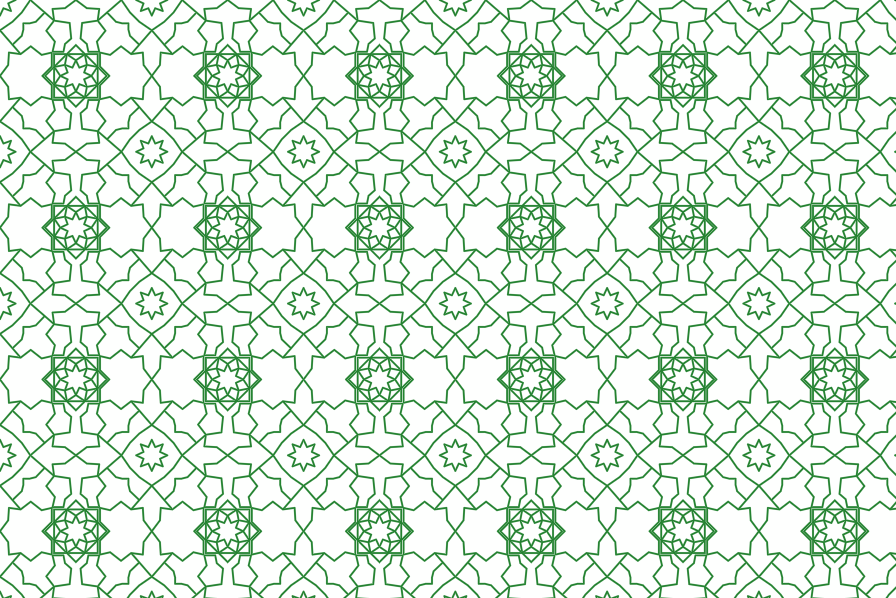
Write a WebGL 1 fragment shader that draws this pattern.

```glsl
precision highp float;
// Green outline lattice of eightfold rosettes, notched petals and small stars.

uniform vec2 u_resolution;

const float TILE = 0.1694;        // repeat size as a share of canvas width
const float UNITS = 195.0;        // drawing units per repeat
const float HALF_TILE = 97.5;
const float LINE_WIDTH = 2.4;     // in drawing units
const float STAR_TIP = 20.0;
const float STAR_NOTCH = 11.5;
const float RING_TIP = 30.0;
const float SQUARE_HALF = 28.0;
const vec3 PAPER = vec3(0.995, 1.0, 0.995);
const vec3 INK = vec3(0.14, 0.51, 0.19);
const float EIGHTH = 0.78539816;

float segment(vec2 p, vec2 a, vec2 b) {
  vec2 ab = b - a;
  vec2 ap = p - a;
  return length(ap - ab * clamp(dot(ap, ab) / dot(ab, ab), 0.0, 1.0));
}

// Distance to the outline through four points.
float path(vec2 p, vec2 a, vec2 b, vec2 c, vec2 d) {
  return min(segment(p, a, b), min(segment(p, b, c), segment(p, c, d)));
}

// Outline of an eight-pointed star with radii given on and between the axes.
float starOutline(vec2 p, float onAxis, float between) {
  float angle = atan(p.y, p.x + 1e-5);
  angle = abs(mod(angle + 0.5 * EIGHTH, EIGHTH) - 0.5 * EIGHTH);
  vec2 q = length(p) * vec2(cos(angle), sin(angle));
  vec2 corner = between * vec2(cos(0.5 * EIGHTH), sin(0.5 * EIGHTH));
  return segment(q, vec2(onAxis, 0.0), corner);
}

float squareOutline(vec2 p, float halfSide) {
  return abs(max(abs(p.x), abs(p.y)) - halfSide);
}

// Two crossed squares around a star and its ring of kites.
float rosette(vec2 p) {
  vec2 turned = vec2(p.x + p.y, p.y - p.x) * 0.70710678;
  float d = min(squareOutline(p, SQUARE_HALF), squareOutline(turned, SQUARE_HALF));
  d = min(d, starOutline(p, STAR_TIP, STAR_NOTCH));
  return min(d, starOutline(p, STAR_TIP, RING_TIP));
}

// Half of a notched petal lying along +x.
float petal(vec2 p) {
  float d = path(p, vec2(97.5, 0.0), vec2(87.0, 14.0), vec2(86.0, 30.0), vec2(71.0, 28.0));
  return min(d, path(p, vec2(71.0, 28.0), vec2(58.0, 38.0), vec2(44.0, 27.0), vec2(31.0, 30.0)));
}

// Petal root: a chevron on horizontal petals, a leaf on vertical ones.
float petalRoot(vec2 p, bool upright) {
  if (upright) {
    float leaf = path(p, vec2(71.0, 28.0), vec2(68.0, 8.0), vec2(48.0, 6.0), vec2(41.0, 14.0));
    return min(leaf, path(p, vec2(41.0, 14.0), vec2(31.0, 16.0), vec2(31.0, 24.0), vec2(31.0, 30.0)));
  }
  return path(p, vec2(31.0, 30.0), vec2(31.0, 20.0), vec2(31.0, 12.0), vec2(43.0, 0.0));
}

// Bowed diamond round the small star, its crossing arms and corner brackets.
float diamond(vec2 p) {
  float d = path(p, vec2(22.0, 22.0), vec2(16.0, 28.0), vec2(0.0, 39.0), vec2(26.5, 69.5));
  return min(d, path(p, vec2(16.0, 57.5), vec2(28.0, 46.0), vec2(30.0, 38.0), vec2(30.0, 30.0)));
}

void main() {
  // Tiles are laid from the upper left corner.
  vec2 canvas = vec2(gl_FragCoord.x, u_resolution.y - gl_FragCoord.y) / u_resolution.x;
  vec2 p = (fract(canvas / TILE) - 0.5) * UNITS;

  // Fold the tile into one eighth, keeping note of the petal direction.
  vec2 quarter = abs(p);
  bool upright = quarter.y > quarter.x;
  vec2 wedge = upright ? quarter.yx : quarter;
  vec2 fromStar = HALF_TILE - wedge;

  float d = rosette(p);
  d = min(d, min(petal(wedge), petalRoot(wedge, upright)));
  d = min(d, diamond(fromStar));
  d = min(d, starOutline(fromStar, STAR_TIP, STAR_NOTCH));

  // Antialias over one pixel, measured in drawing units.
  float pixel = UNITS / (TILE * u_resolution.x);
  float coverage = smoothstep(-0.7, 0.7, (0.5 * LINE_WIDTH - d) / pixel);
  gl_FragColor = vec4(mix(PAPER, INK, coverage), 1.0);
}
```
